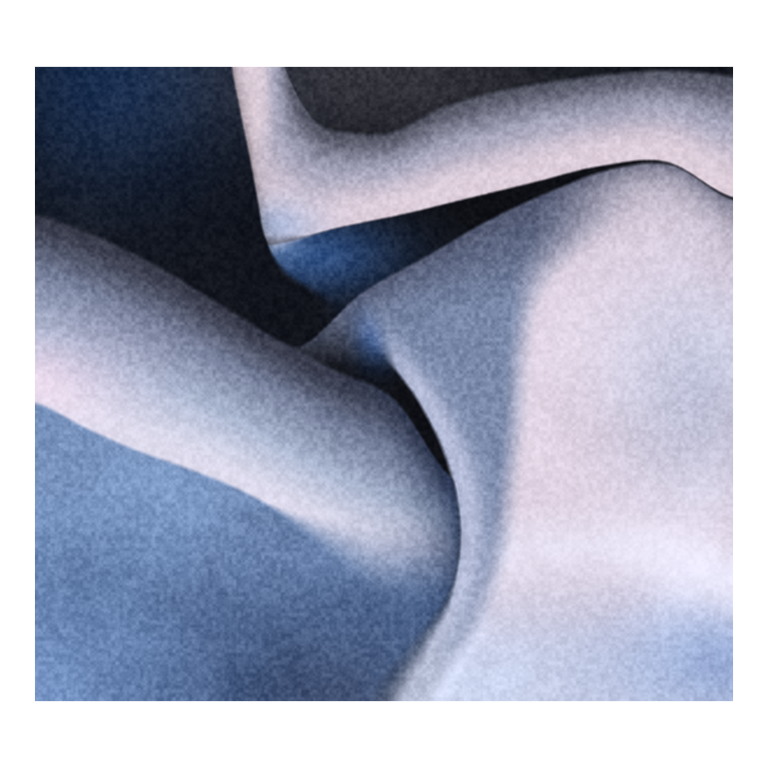
A WebGL 2 fragment shader for this texture:

```glsl
#version 300 es
precision highp float;
uniform vec2 u_resolution;
out vec4 fragColor;

float hash(vec2 p) {
  p = fract(p * vec2(0.1031, 0.1173));
  p += dot(p, p.yx + 33.33);
  return fract((p.x + p.y) * p.x * 7.31);
}

float noise(vec2 p) {
  vec2 i = floor(p), f = fract(p);
  f = f * f * (3.0 - 2.0 * f);
  return mix(mix(hash(i), hash(i + vec2(1, 0)), f.x),
             mix(hash(i + vec2(0, 1)), hash(i + vec2(1, 1)), f.x), f.y);
}

float fbm(vec2 p) {
  float sum = 0.0, amp = 0.5;
  for (int i = 0; i < 4; i++) {
    sum += amp * noise(p);
    p = p * 2.03 + 17.1;
    amp *= 0.5;
  }
  return sum;
}

// Catmull-Rom spline through eight evenly spaced heights between a and b
float curve(float x, float a, float b, float k[8]) {
  float t = clamp((x - a) / (b - a), 0.0, 1.0) * 7.0;
  int i = min(int(t), 6);
  float f = t - float(i);
  float p0 = k[max(i - 1, 0)], p1 = k[i], p2 = k[i + 1], p3 = k[min(i + 2, 7)];
  return p1 + 0.5 * f * (p2 - p0 + f * (2.0 * p0 - 5.0 * p1 + 4.0 * p2 - p3
       + f * (3.0 * (p1 - p2) + p3 - p0)));
}

float cover(float d, float width) { return smoothstep(-width, width, d); }

float glow(vec2 p, vec2 center, vec2 radius) {
  vec2 q = (p - center) / radius;
  return exp(-dot(q, q));
}

void main() {
  vec2 p = gl_FragCoord.xy / u_resolution;
  float x = p.x, y = p.y;
  float edge = max(0.0025, 1.0 / u_resolution.y);
  float mottle = fbm(p * 9.0) - 0.47;

  // Contours of the folds
  float armTop = curve(x, 0.43, 0.955, float[8](0.829, 0.826, 0.861, 0.882, 0.895, 0.904, 0.908, 0.901));
  armTop += 19.6 * pow(max(0.0, 0.436 - x), 2.0);
  float armLow = curve(x, 0.352, 0.955, float[8](0.681, 0.703, 0.721, 0.742, 0.763, 0.784, 0.789, 0.743));
  float armLeft = curve(y, 0.913, 0.603, float[8](0.302, 0.310, 0.319, 0.328, 0.336, 0.345, 0.370, 0.430));
  float bodyTop = curve(x, 0.39, 0.955, float[8](0.548, 0.618, 0.664, 0.711, 0.749, 0.779, 0.785, 0.740));
  float bodyLeft = curve(y, 0.544, 0.087, float[8](0.501, 0.544, 0.577, 0.595, 0.598, 0.582, 0.540, 0.501));
  bodyLeft -= 0.5 * max(0.0, y - 0.544);
  float ridge = curve(y, 0.727, 0.087, float[8](0.762, 0.697, 0.677, 0.671, 0.661, 0.647, 0.616, 0.563));
  float limbTop = curve(x, 0.046, 0.592, float[8](0.720, 0.693, 0.655, 0.608, 0.560, 0.518, 0.479, 0.375));
  float limbLow = curve(x, 0.046, 0.501, float[8](0.475, 0.443, 0.414, 0.391, 0.365, 0.331, 0.297, 0.271));

  // Dark backdrop
  vec3 color = vec3(0.075, 0.085, 0.115);
  color += vec3(0.02, 0.09, 0.19) * glow(p, vec2(0.14, 0.90), vec2(0.16, 0.15));
  color += vec3(0.12, 0.11, 0.11) * glow(p, vec2(0.48, 0.90), vec2(0.22, 0.09));
  color += 0.06 * mottle;

  // Blue pocket beneath the arm
  vec3 pocket = vec3(0.055, 0.06, 0.08);
  pocket += vec3(0.13, 0.25, 0.43) * glow(p, vec2(0.41, 0.667), vec2(0.11, 0.055));
  pocket += vec3(0.30, 0.32, 0.34) * glow(p, vec2(0.355, 0.695), vec2(0.035, 0.035));
  float inArm = cover(x - armLeft, edge + 0.012 * smoothstep(0.68, 0.61, y));
  color = mix(color, pocket, inArm * cover(armLow - y, edge));

  // Large body: hollow, shaded flank, pale plane right of the ridge
  vec3 hollow = mix(vec3(0.06, 0.065, 0.085), vec3(0.34, 0.37, 0.46), smoothstep(0.505, 0.59, y));
  hollow += vec3(0.02, 0.12, 0.27) * glow(p, vec2(0.492, 0.563), vec2(0.028, 0.04));
  float rim = x - bodyLeft;
  vec3 flank = mix(vec3(0.48, 0.54, 0.67), vec3(0.36, 0.40, 0.51), smoothstep(0.58, 0.72, y));
  flank += vec3(0.23, 0.20, 0.18) * exp(-pow((rim - 0.012) / 0.025, 2.0)) * smoothstep(0.60, 0.50, y);
  flank = mix(flank, vec3(0.72, 0.75, 0.84), smoothstep(0.27, 0.10, y));
  vec3 pale = vec3(0.89, 0.84, 0.90);
  pale = mix(pale, vec3(0.77, 0.78, 0.87), glow(p, vec2(0.91, 0.49), vec2(0.12, 0.15)));
  pale = mix(pale, vec3(0.75, 0.80, 0.91), smoothstep(0.30, 0.12, y) * 0.8);
  pale = mix(pale, vec3(0.57, 0.66, 0.84), 0.8 * glow(p, vec2(0.95, 0.14), vec2(0.13, 0.08)));
  float band = y - 0.285 + 0.35 * (x - 0.83) * smoothstep(0.75, 0.95, x);
  pale = mix(pale, vec3(0.92, 0.91, 0.98), 0.8 * exp(-pow(band / 0.045, 2.0)));
  pale += vec3(0.10, 0.12, 0.12) * mottle;
  float softRidge = 0.022 + 0.06 * smoothstep(0.58, 0.76, y);
  vec3 body = mix(flank, pale, cover(x - ridge, softRidge));
  body += 0.07 * exp(-pow((x - ridge - 0.008) / 0.012, 2.0)) * smoothstep(0.35, 0.10, y);
  body = mix(body, vec3(0.30, 0.32, 0.41), 0.75 * exp(-max(bodyTop - y, 0.0) / 0.035));
  float softRim = 0.004 + 0.022 * smoothstep(0.51, 0.58, y) + 0.025 * smoothstep(0.26, 0.10, y);
  body = mix(hollow, body, cover(rim, softRim));
  color = mix(color, body, cover(bodyTop - y, edge + 0.001) * step(0.38, x));

  // Rounded limb from the left, lit toward its lower side
  float across = clamp((limbTop - y) / max(limbTop - limbLow, 0.05), 0.0, 1.0);
  vec3 limb = mix(vec3(0.22, 0.23, 0.29), vec3(0.47, 0.51, 0.62), smoothstep(0.0, 0.36, across));
  limb = mix(limb, vec3(0.68, 0.73, 0.83), smoothstep(0.25, 0.68, across));
  limb = mix(limb, vec3(0.87, 0.86, 0.93), smoothstep(0.55, 0.95, across));
  limb += vec3(0.07, 0.01, 0.01) * glow(p, vec2(0.06, 0.52), vec2(0.13, 0.06));

  // Blue plane below the limb
  vec3 plane = mix(vec3(0.31, 0.41, 0.58), vec3(0.49, 0.60, 0.77), smoothstep(0.10, 0.42, y));
  plane = mix(plane, vec3(0.46, 0.58, 0.77), glow(p, vec2(0.05, 0.10), vec2(0.16, 0.16)));
  plane = mix(plane, vec3(0.26, 0.32, 0.45), 0.8 * glow(p, vec2(0.44, 0.09), vec2(0.14, 0.10)));
  plane += vec3(0.16, 0.18, 0.20) * mottle;
  float softLow = 0.004 + 0.055 * smoothstep(0.34, 0.52, x);
  limb = mix(plane, limb, cover(y - limbLow, softLow));
  float turn = exp(-max(-rim, 0.0) / 0.042) * smoothstep(0.14, 0.30, y);
  limb = mix(limb, vec3(0.15, 0.21, 0.34), 0.85 * turn);
  float inLimb = cover(limbTop - y, edge + 0.002) * cover(-rim, softRim);
  color = mix(color, limb, inLimb);

  // Upper arm, grey above and rosy below
  float armSpan = clamp((armTop - y) / max(armTop - armLow, 0.02), 0.0, 1.0);
  armSpan = mix(armSpan, clamp((0.40 - x) / 0.075, 0.0, 1.0), smoothstep(0.40, 0.33, x) * smoothstep(0.76, 0.86, y));
  vec3 arm = mix(vec3(0.33, 0.34, 0.40), vec3(0.64, 0.64, 0.73), smoothstep(0.0, 0.45, armSpan));
  arm = mix(arm, vec3(0.87, 0.81, 0.86), smoothstep(0.35, 0.85, armSpan));
  arm = mix(arm, vec3(0.63, 0.71, 0.86), 0.75 * glow(p, vec2(0.355, 0.705), vec2(0.06, 0.035)));
  arm *= 1.0 - 0.3 * exp(-max(x - armLeft, 0.0) / 0.008);
  float creaseSoft = edge + 0.016 * smoothstep(0.41, 0.35, x);
  float armMask = inArm * cover(armTop - y, edge + 0.002) * cover(y - armLow, creaseSoft);
  color = mix(color, arm, armMask);

  // Fine skin grain, strongest in the midtones
  float grain = noise(p * 190.0) + 0.6 * noise(p * 330.0 + 9.0) - 0.8;
  float light = dot(color, vec3(0.3, 0.5, 0.2));
  color += grain * (0.015 + 0.38 * light * max(0.0, 1.0 - light));

  // White mount around the panel
  vec2 inset = vec2(0.4545, 0.413) - abs(p - 0.5);
  float panel = cover(min(inset.x, inset.y), 0.6 / u_resolution.y);
  fragColor = vec4(mix(vec3(1.0), clamp(color, 0.0, 1.0), panel), 1.0);
}
```
